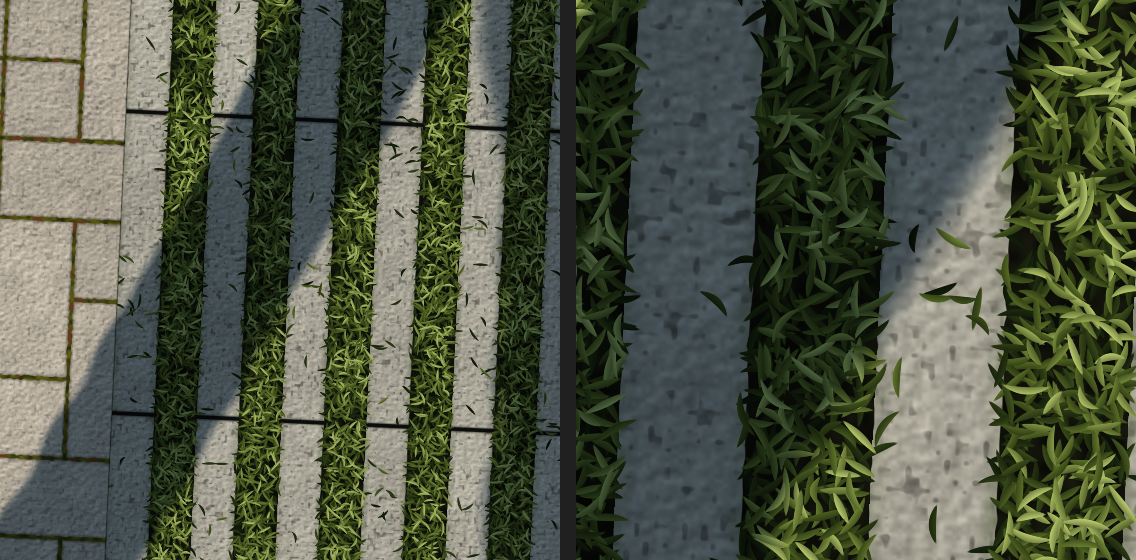
Left, the full canvas; right, a detail of the centre.
Reproduce this texture procedurally as a WebGL 1 fragment shader.

```glsl
precision highp float;
// Slanted stone strips alternating with grass, beside mossy block paving at the left.
// A slightly rotated grid places strips and blocks; layered curved blades form the turf,
// and a soft diagonal shadow band is laid across everything.
uniform vec2 u_resolution;

const float TILT = 0.047;          // slope of the whole layout
const float STRIP_START = 0.2344;  // left edge of the first strip
const float STRIP_PITCH = 0.1517;  // one strip plus one grass band
const float SLAB_LENGTH = 0.54;
const float ROW = 0.1422;          // height of a paving row
const float SPLIT = 0.153;         // joint between paired blocks
const float BLADE_CELL = 0.018;

const vec3 STONE = vec3(0.68, 0.665, 0.61);
const vec3 PAVING = vec3(0.69, 0.655, 0.595);
const vec3 SOIL = vec3(0.06, 0.065, 0.035);
const vec3 GRASS_DARK = vec3(0.05, 0.09, 0.03);
const vec3 GRASS_MID = vec3(0.31, 0.38, 0.13);
const vec3 GRASS_LIGHT = vec3(0.60, 0.66, 0.35);
const vec3 SHADE = vec3(0.41, 0.49, 0.57);

float hash(vec2 p) {
  return fract(sin(dot(p, vec2(127.1, 311.7))) * 43758.547);
}

float noise(vec2 p) {
  vec2 i = floor(p), f = fract(p);
  f = f * f * (3.0 - 2.0 * f);
  return mix(mix(hash(i), hash(i + vec2(1, 0)), f.x),
             mix(hash(i + vec2(0, 1)), hash(i + vec2(1, 1)), f.x), f.y);
}

float inside(float d, float halfWidth, float px) {
  return 1.0 - smoothstep(halfWidth - px, halfWidth + px, abs(d));
}

// Rough stone: embossed grain, broad stains and dark pores
vec3 roughStone(vec3 tint, vec2 q, float pores) {
  vec2 g = q * vec2(150.0, 190.0);
  float relief = noise(g) - noise(g + vec2(0.5, 0.6));
  float fine = noise(q * 370.0) - 0.5;
  float stain = noise(q * 22.0) + 0.5 * noise(q * 55.0) - 0.75;
  float pit = smoothstep(0.70, 0.92, noise(q * 175.0 + 31.0));
  return tint * (1.0 + 0.22 * relief + 0.12 * fine + 0.09 * stain - pores * pit);
}

// Blocks in a four-row cycle: one full row, then three rows of staggered pairs
vec3 paving(vec2 q, float px) {
  float v = (q.y - 0.103) / ROW;
  float row = floor(v), f = fract(v);
  float kind = mod(row - 1.0, 4.0);
  bool paired = kind > 0.5;
  bool right = paired && q.x > SPLIT;
  float first = right ? 2.0 : 1.0;  // upper row of a two-row block
  bool lower = abs(kind - first - 1.0) < 0.5;
  float above = lower ? 1.0 : f * ROW;
  float below = abs(kind - first) < 0.5 ? 1.0 : (1.0 - f) * ROW;
  float side = min(paired ? abs(q.x - SPLIT) : 1.0, abs(q.x - 0.013));
  float d = min(side, min(above, below)) + 0.003 * (noise(q * 160.0) - 0.5);

  float id = row - (lower ? 1.0 : 0.0);
  float tone = 0.95 + 0.09 * hash(vec2(id, right ? 5.0 : 2.0));
  vec3 col = roughStone(PAVING * tone, q, 0.16);
  col *= 1.0 - 0.22 * inside(d, 0.0065, 0.002);
  vec3 moss = mix(vec3(0.14, 0.16, 0.035), vec3(0.40, 0.38, 0.09), noise(q * 130.0));
  moss = mix(moss, vec3(0.38, 0.23, 0.10), smoothstep(0.55, 0.8, noise(q * 48.0)));
  return mix(col, moss, inside(d, 0.0036, px));
}

// Long slabs with dark cross joints, and soil between them
vec3 strips(vec2 q, float px) {
  float s = (q.x - STRIP_START) / STRIP_PITCH;
  float edge = (abs(fract(s) - 0.25) - 0.25) * STRIP_PITCH;
  float v = (q.y - 0.188) / SLAB_LENGTH;
  float joint = (fract(v + 0.5) - 0.5) * SLAB_LENGTH;
  float tone = 0.94 + 0.08 * hash(vec2(floor(s), floor(v)));
  vec3 col = roughStone(STONE * tone, q + 3.0, 0.28);
  float dirt = smoothstep(-0.014, 0.0, edge) * noise(q * 90.0);
  col = mix(col, vec3(0.36, 0.39, 0.28), 0.5 * dirt);
  col *= 1.0 - 0.25 * inside(joint, 0.006, 0.002);
  col = mix(col, vec3(0.045, 0.05, 0.045), inside(joint, 0.0035, px));
  vec3 soil = SOIL * (0.5 + noise(q * 120.0));
  return mix(col, soil, smoothstep(-px, px, edge + 0.0015 * (noise(q * 130.0) - 0.5)));
}

// Layers of curved blades; higher layers are brighter, a few stray over the slabs
vec3 growGrass(vec3 col, vec2 q, float px) {
  for (int layer = 0; layer < 8; layer++) {
    float level = float(layer) / 7.0;
    vec2 shift = vec2(0.37, 0.61) * float(layer);
    for (int k = 0; k < 9; k++) {
      vec2 near = vec2(mod(float(k), 3.0), floor(float(k) / 3.0)) - 1.0;
      vec2 cell = floor(q / BLADE_CELL + shift) + near;
      vec2 seed = cell + 37.0 * float(layer);
      vec2 root = (cell + vec2(hash(seed), hash(seed + 3.7)) - shift) * BLADE_CELL;
      float band = fract((root.x - STRIP_START) / STRIP_PITCH);
      float away = abs(band - 0.75);
      float clump = noise(root * 28.0);
      float density = mix(0.008, 0.65 + 0.4 * clump, 1.0 - smoothstep(0.20, 0.28, away));
      density *= step(STRIP_START, root.x);

      float angle = 6.2832 * hash(seed + 9.1);
      float c = cos(angle), s = sin(angle);
      vec2 local = mat2(c, -s, s, c) * (q - root);
      float along = local.x / mix(0.009, 0.016, hash(seed + 5.3));
      float across = local.y - 0.009 * (hash(seed + 1.9) - 0.5) * along * along;
      float width = 0.0022 * (1.0 - along * along);
      float cover = inside(across, width, 0.7 * px) * inside(along, 0.9, 0.1);
      cover *= step(hash(seed + 7.7), density);

      float tone = (0.25 + 0.75 * level) * mix(0.35, 1.1, hash(seed + 2.3));
      tone *= (0.8 + 0.35 * clump) * mix(0.55, 1.0, smoothstep(0.50, 0.62, band));
      vec3 blade = mix(GRASS_DARK, GRASS_MID, smoothstep(0.0, 0.6, tone));
      blade = mix(blade, GRASS_LIGHT, smoothstep(0.45, 0.95, tone));
      blade *= 1.0 + 0.2 * clamp(across / 0.002, -1.0, 1.0);
      col = mix(col, blade, cover);
    }
  }
  return col;
}

// Diagonal shadow band, plus a softer one along the right side
float shadow(vec2 p, vec2 q) {
  float d = p.x + p.y / 1.77 + 0.018 * (noise(p * 13.0) - 0.5);
  float band = smoothstep(0.515, 0.540, d) * (1.0 - smoothstep(0.805, 0.835, d));
  float start = 0.86 + 0.055 * smoothstep(0.05, 0.3, p.y) + 0.02 * (noise(p * 9.0) - 0.5);
  return max(band, 0.92 * smoothstep(start - 0.025, start + 0.025, q.x));
}

void main() {
  vec2 p = gl_FragCoord.xy / u_resolution;
  p.y = 1.0 - p.y;  // measure downwards
  float px = 0.8 / min(u_resolution.x, u_resolution.y);
  vec2 q = vec2(p.x + TILT * p.y, p.y - TILT * p.x);

  float onStrips = smoothstep(-px, px, q.x - STRIP_START);
  vec3 col = mix(paving(q, px), strips(q, px), onStrips);
  col *= 1.0 - 0.25 * inside(q.x - STRIP_START, 0.0015, px);
  if (q.x > STRIP_START) col = growGrass(col, q, px);
  col *= mix(vec3(1.0), SHADE, shadow(p, q));
  gl_FragColor = vec4(col, 1.0);
}
```
